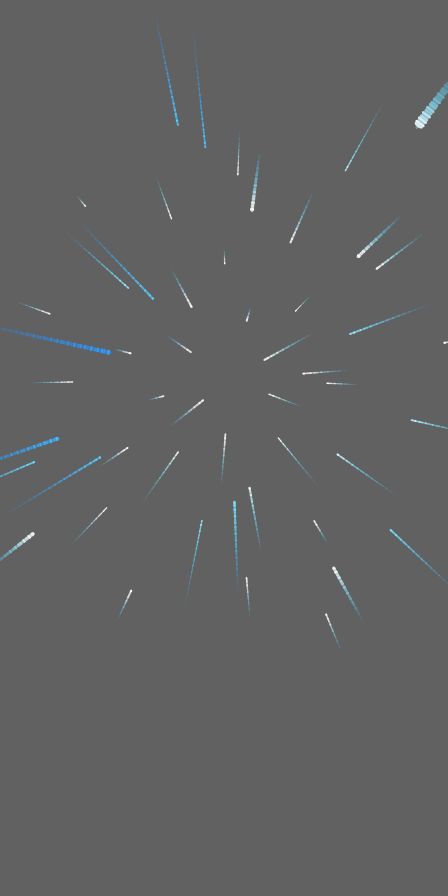
Reproduce this background procedurally as a Shadertoy shader.

```glsl
// Light streaks bursting outward from a point on a flat grey field.

vec3 hash3(float n) {
    return fract(sin(n * vec3(12.99, 78.23, 39.43) + 1.7) * 4375.85);
}

// White-hot at the inner end, cooling through cyan to blue at the tail.
vec3 streakColor(float heat) {
    vec3 blue = vec3(0.12, 0.52, 0.96);
    vec3 cyan = vec3(0.40, 0.87, 1.0);
    vec3 cool = mix(blue, cyan, smoothstep(0.0, 0.5, heat));
    return mix(cool, vec3(1.0), smoothstep(0.45, 0.9, heat));
}

// shape: angle, inner radius, length, half width. Returns colour and cover.
vec4 streak(vec2 p, vec4 shape, float pixel) {
    vec2 dir = vec2(cos(shape.x), sin(shape.x));
    vec2 q = vec2(dot(p, dir) - shape.y, dot(p, vec2(-dir.y, dir.x)));
    float t = clamp(q.x / shape.z, 0.0, 1.0);
    float dist = length(q - vec2(t * shape.z, 0.0));

    // Layered sines break the beam into uneven beads.
    float beads = 0.5 * sin(q.x * 950.0 + shape.x * 9.0) + 0.5 * sin(q.x * 1630.0);
    float halfWidth = shape.w * (mix(1.0, 0.55, t) + 0.15 * beads);
    float cover = smoothstep(0.6 * pixel, -0.6 * pixel, dist - halfWidth);
    cover *= pow(1.0 - t, 0.8) * (0.88 + 0.12 * beads);

    // Short streaks burn hotter than long ones.
    float heat = clamp(1.5 - 9.0 * shape.z, 0.1, 1.0);
    return vec4(streakColor(heat * (1.0 - 0.8 * t) + 0.08 * beads), cover);
}

void mainImage(out vec4 fragColor, in vec2 fragCoord) {
    float pixel = 1.0 / iResolution.y;
    vec2 center = vec2(0.513 * iResolution.x / iResolution.y, 0.577);
    vec2 p = fragCoord * pixel - center;
    vec3 color = vec3(0.38);

    // Fine scattered streaks, one per jittered sector
    const int COUNT = 40;
    for (int i = 0; i < COUNT; i++) {
        float id = float(i);
        vec3 rnd = hash3(id);
        float angle = (id + 0.8 * rnd.x) * 6.2832 / float(COUNT);
        float radius = mix(0.03, 0.29, fract(id * 0.618 + 0.2));
        float len = 0.014 + (0.04 + 0.3 * radius) * rnd.y;
        float halfWidth = mix(0.0007, 0.0012, rnd.z);
        vec4 s = streak(p, vec4(angle, radius, len, halfWidth), pixel);
        color = mix(color, s.rgb, s.a);
    }

    // Bold beams
    vec4 beams[11] = vec4[11](
        vec4(0.931, 0.355, 0.080, 0.0055),
        vec4(2.925, 0.138, 0.150, 0.0024),
        vec4(3.475, 0.203, 0.140, 0.0020),
        vec4(3.808, 0.280, 0.065, 0.0021),
        vec4(0.762, 0.198, 0.068, 0.0019),
        vec4(1.440, 0.190, 0.066, 0.0020),
        vec4(5.215, 0.241, 0.069, 0.0018),
        vec4(2.334, 0.124, 0.125, 0.0012),
        vec4(3.685, 0.169, 0.128, 0.0012),
        vec4(4.750, 0.137, 0.104, 0.0014),
        vec4(1.676, 0.260, 0.132, 0.0010));
    for (int i = 0; i < beams.length(); i++) {
        vec4 s = streak(p, beams[i], pixel);
        color = mix(color, s.rgb, s.a);
    }

    fragColor = vec4(color, 1.0);
}
```
